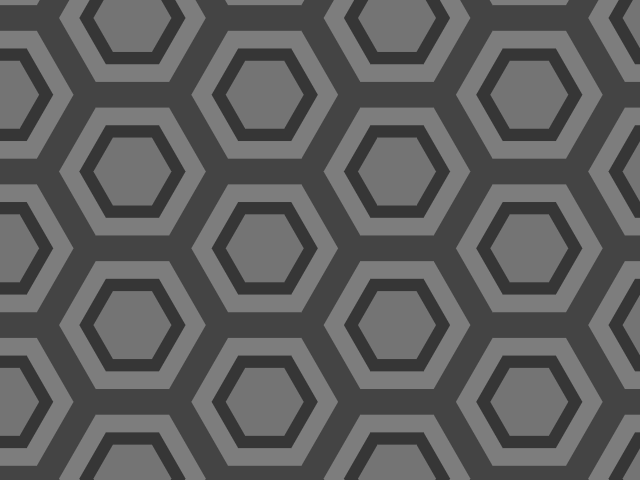
Write a Shadertoy shader that draws this pattern.

```glsl
#define PERIOD vec2(0.5512, 0.3199)
#define ORIGIN vec2(0.0003, 0.1628)
#define X_STRETCH 1.006
#define RIM_APOTHEM 0.1332
#define RING_APOTHEM 0.0964
#define CORE_APOTHEM 0.0708
#define GROUND_COLOR vec3(0.267)
#define RIM_COLOR vec3(0.490)
#define RING_COLOR vec3(0.212)
#define CORE_COLOR vec3(0.455)

// Apothem of the flat-topped hexagon passing through p
float hexApothem(vec2 p) {
    p = abs(p * vec2(X_STRETCH, 1.0));
    return max(p.y, dot(p, vec2(0.8660254, 0.5)));
}

// Offset from the nearest point of a rectangular grid
vec2 repeatCell(vec2 p) {
    return (fract(p / PERIOD + 0.5) - 0.5) * PERIOD;
}

// Antialiased coverage of a hexagon of the given size
float hexMask(float apothem, float size, float pixel) {
    return clamp((size - apothem) / pixel + 0.5, 0.0, 1.0);
}

void mainImage(out vec4 fragColor, in vec2 fragCoord) {
    float pixel = 1.0 / iResolution.y;
    vec2 p = fragCoord * pixel - ORIGIN;

    // Two interleaved grids form the staggered columns
    float apothem = min(hexApothem(repeatCell(p)),
                        hexApothem(repeatCell(p - 0.5 * PERIOD)));

    // Nested hexagons, outermost first
    vec3 color = GROUND_COLOR;
    color = mix(color, RIM_COLOR, hexMask(apothem, RIM_APOTHEM, pixel));
    color = mix(color, RING_COLOR, hexMask(apothem, RING_APOTHEM, pixel));
    color = mix(color, CORE_COLOR, hexMask(apothem, CORE_APOTHEM, pixel));

    fragColor = vec4(color, 1.0);
}
```
